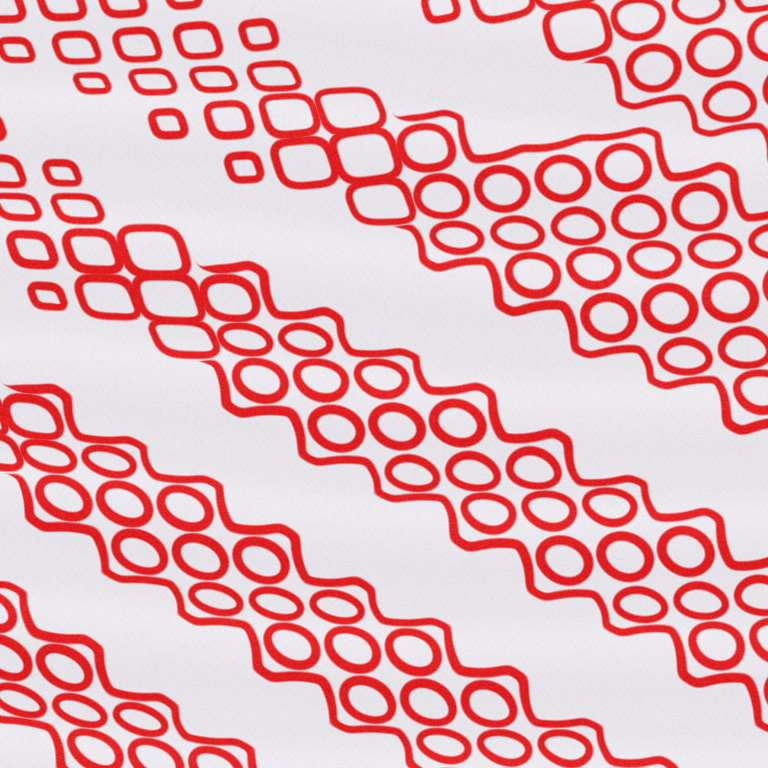
Write a Shadertoy shader that draws this pattern.

```glsl
const vec3 CLOTH = vec3(0.915, 0.905, 0.925);
const vec3 INK = vec3(0.89, 0.13, 0.14);
const float STROKE = 0.0055;       // half width of the printed line
const float SOFT = 0.0020;         // edge softness
const float PERIOD = 7.0;          // diagonal rows from band to band
const float CELL_X = 0.099;        // x step along a band
const float SKEW_X = 0.020;        // x step across a band
const float START_X = 0.039;
const float FOLD_PITCH = 0.165;
const float FOLD_DEPTH = 0.0055;
const float WAVE_SHARPNESS = 10.0; // crispness of the band outline
const float BITE = 0.5;            // below 1 the outline curls round empty cells
const float OUTLINE_GAP = 0.05;
const float GRAIN = 0.018;
const float TAU = 6.2831853;

float hash(vec2 p) {
    return fract(sin(dot(p, vec2(127.1, 311.7))) * 43758.5453);
}

float foldPhase(vec2 p) {
    float bend = 0.014 * sin(5.0 * p.x + 3.0 * p.y);
    return TAU * (p.y - 0.45 - 0.05 * (p.x - 0.4) + bend) / FOLD_PITCH;
}

// Canvas position (y down) to lattice coordinates on the folded cloth
vec2 latticeCoord(vec2 p) {
    float phase = foldPhase(p);
    float y = p.y + FOLD_DEPTH * (sin(phase) + 0.3 * sin(2.0 * phase));
    float row = PERIOD * (y + 0.33 - 0.43 * p.x) / (0.295 + 0.07 * p.x);
    float column = (p.x - START_X - SKEW_X * row) / CELL_X;
    return vec2(column, column + row);
}

// Superellipse: distance in x, gradient in yz
vec3 roundedTile(vec2 p, float halfSize, float power) {
    vec2 a = abs(p) + 0.0001;
    float reach = pow(pow(a.x, power) + pow(a.y, power), 1.0 / power);
    vec2 side = mix(vec2(-1.0), vec2(1.0), step(0.0, p));
    return vec3(reach - halfSize, side * pow(a / reach, vec2(power - 1.0)));
}

// Canvas distance to the nearest printed line
float printDistance(vec2 p) {
    const float EPS = 0.001;
    vec2 cell = latticeCoord(p);
    mat2 jacobian = mat2(latticeCoord(p + vec2(EPS, 0.0)) - cell,
                         latticeCoord(p + vec2(0.0, EPS)) - cell) / EPS;
    vec2 home = floor(cell + 0.5);
    float nearest = 1.0;
    vec3 inside = vec3(0.0, 0.0, 1e-7);
    vec3 outside = inside;

    for (int j = -1; j <= 1; j++)
    for (int i = -1; i <= 1; i++) {
        vec2 id = home + vec2(i, j);
        vec2 offset = cell - id;
        float row = id.y - id.x;
        float band = floor(row / PERIOD + 0.5);
        float rank = row - PERIOD * band;

        // Stage runs from loose tiles through joined tiles to rings
        float stage = START_X + CELL_X * id.x + SKEW_X * row + 0.25 * band - 0.82;
        bool wide = band == 1.0 && id.x + id.y >= 17.0;
        bool filled = rank <= 1.0 && rank >= (wide ? -3.0 : -1.0);
        bool edgeTile = abs(rank) == 2.0 && stage < -0.17;

        float weight = exp(-WAVE_SHARPNESS * dot(offset, offset));
        if (filled) inside += vec3(offset, 1.0) * weight;
        else outside += vec3(offset, 1.0) * weight;

        if (filled || edgeTile) {
            float ring = smoothstep(-0.10, 0.02, stage);
            float size = mix(0.32, 0.49, smoothstep(-0.25, -0.14, stage));
            size = mix(size, 0.385, ring);
            if (edgeTile) size *= 0.75;
            vec3 tile = roundedTile(offset, size, mix(3.5, 2.0, ring));
            nearest = min(nearest, abs(tile.x) / length(tile.yz * jacobian));
        }
    }

    // Wavy outline with round bites at the empty cells
    float field = (BITE * log(inside.z) - log(outside.z)) / WAVE_SHARPNESS + OUTLINE_GAP;
    vec2 slope = 2.0 * (outside.xy / outside.z - BITE * inside.xy / inside.z);
    float outline = abs(field) / max(length(slope * jacobian), 4.0);
    float bandHere = floor((cell.y - cell.x) / PERIOD + 0.5);
    float shown = smoothstep(-0.09, -0.03, p.x + 0.25 * bandHere - 0.82);
    return min(nearest, outline + (1.0 - shown) * STROKE * 2.0);
}

void mainImage(out vec4 fragColor, in vec2 fragCoord) {
    vec2 p = fragCoord / iResolution.y;
    p.y = 1.0 - p.y;

    // Cloth with soft folds and a fine knit
    float phase = foldPhase(p);
    float shade = 0.016 * sin(phase + 0.6) - 0.018 * pow(0.5 + 0.5 * cos(phase), 6.0);
    float knit = 0.006 * sin(p.x * 700.0 + p.y * 300.0) * sin(p.y * 800.0);
    float grain = GRAIN * (hash(floor(p * 450.0)) - 0.5);
    vec3 cloth = CLOTH + shade * vec3(1.0, 1.0, 0.8) + knit + grain;

    // Printed ink, thinner far off and where the folds foreshorten it
    float width = STROKE * mix(0.82, 1.0, smoothstep(0.0, 0.5, p.y)) * (1.0 - 0.16 * cos(phase));
    float aa = max(SOFT, 0.75 / iResolution.y);
    float ink = 1.0 - smoothstep(width - aa, width + aa, printDistance(p));
    vec3 inkColor = INK + shade + 2.5 * grain;
    fragColor = vec4(mix(cloth, inkColor, ink), 1.0);
}
```
